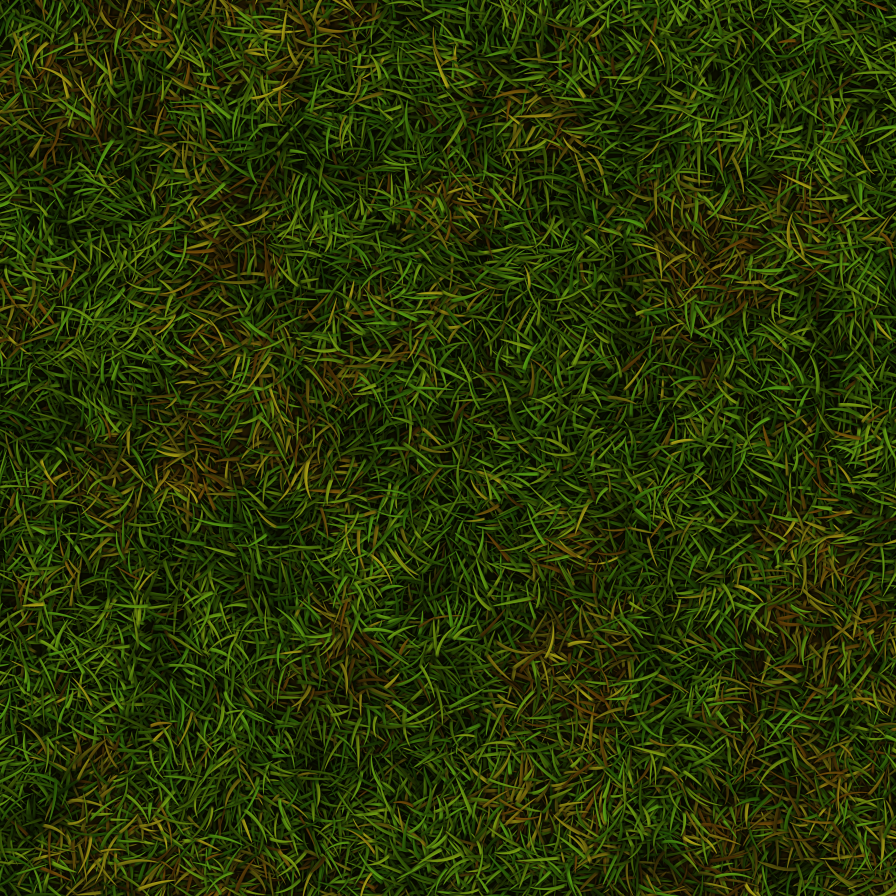
Reproduce this texture procedurally as a Shadertoy shader.

```glsl
// Dense lawn seen from above: layered green blades, dry straw patches and dark gaps.

const float LAYERS = 17.0;
const float CELL = 0.028;   // spacing of blades within one layer

const vec3 SOIL   = vec3(0.045, 0.055, 0.000);
const vec3 SHADE  = vec3(0.050, 0.075, 0.002);
const vec3 DEEP   = vec3(0.120, 0.190, 0.010);
const vec3 LEAF   = vec3(0.205, 0.325, 0.020);
const vec3 BRIGHT = vec3(0.420, 0.560, 0.065);
const vec3 STRAW  = vec3(0.530, 0.510, 0.065);
const vec3 RUST   = vec3(0.360, 0.240, 0.025);

vec4 hash4(vec2 p) {
    vec4 q = fract(p.xyxy * vec4(0.1031, 0.1030, 0.0973, 0.1099));
    q += dot(q, q.wzxy + 33.33);
    return fract((q.xxyz + q.yzzw) * q.zywx);
}

float noise(vec2 p) {
    vec2 i = floor(p), f = fract(p);
    f = f * f * (3.0 - 2.0 * f);
    float low = mix(hash4(i).x, hash4(i + vec2(1, 0)).x, f.x);
    float high = mix(hash4(i + vec2(0, 1)).x, hash4(i + vec2(1, 1)).x, f.x);
    return mix(low, high, f.y);
}

// Green ramp from deep shade to sunlit leaf
vec3 grassColour(float tone) {
    vec3 c = mix(SHADE, DEEP, smoothstep(0.0, 0.35, tone));
    c = mix(c, LEAF, smoothstep(0.3, 0.65, tone));
    return mix(c, BRIGHT, smoothstep(0.6, 1.05, tone));
}

// How withered the lawn is around a point, 0 to 1
float dryness(vec2 p) {
    float patches = 0.6 * noise(p * 8.0 + 31.0) + 0.4 * noise(p * 24.0 + 57.0);
    return smoothstep(0.45, 0.8, patches);
}

// Paints one blade and its contact shadow over the colour below
vec3 paintBlade(vec3 below, vec2 p, vec2 centre, vec2 id, float depth, float pixel) {
    vec4 shape = hash4(id + 17.3);
    vec2 d = p - centre;
    float halfLength = CELL * mix(0.4, 0.95, shape.x);
    if (dot(d, d) > halfLength * halfLength * 1.1) return below;

    // Tufts share a direction, each blade strays from it
    float angle = 10.0 * noise(centre * 9.0 + 5.0) + 2.4 * (shape.y - 0.5);
    vec2 along = vec2(cos(angle), sin(angle));
    float x = dot(d, along) / halfLength;
    if (abs(x) > 1.0) return below;
    float bend = (shape.z - 0.5) * 0.5 * halfLength;
    float y = dot(d, vec2(-along.y, along.x)) - bend * (0.5 - x * x);

    // Tapered outline
    float t = 0.5 + 0.5 * x;
    float width = mix(0.0012, 0.0022, shape.w);
    float taper = width * (1.0 - 0.85 * t * t);
    float ends = smoothstep(0.0, 0.12, t) * smoothstep(1.0, 0.88, t);
    float cover = ends * smoothstep(0.7 * pixel, -0.7 * pixel, abs(y) - taper);
    float shadow = ends * smoothstep(3.2 * width, 0.0, abs(y));
    below *= 1.0 - 0.42 * shadow;
    if (cover <= 0.0) return below;

    // Tone rises with height, toward the tip and on the lit tufts
    vec4 tint = hash4(id + 71.9);
    float tone = mix(0.15, 0.82, depth) + 0.65 * (tint.x - 0.5);
    tone += 0.45 * (noise(centre * 26.0) - 0.5) + 0.3 * (t - 0.5);
    vec3 colour = grassColour(tone);
    colour *= mix(vec3(0.72, 1.0, 1.0), vec3(1.12, 1.0, 0.9), tint.y);

    // Some blades are withered, mostly inside dry patches
    if (tint.z < 0.07 + 0.55 * dryness(centre)) {
        vec3 withered = mix(RUST, STRAW, smoothstep(0.1, 0.7, tint.w));
        colour = withered * clamp(0.15 + 0.95 * tone, 0.15, 1.15);
    }
    colour *= 1.0 + 0.18 * clamp(y / width, -1.0, 1.0);
    return mix(below, colour, cover);
}

// One sheet of scattered blades, one per jittered cell
vec3 paintLayer(vec3 below, vec2 p, float layer, float pixel) {
    vec2 offset = hash4(vec2(layer, 3.7)).xy * CELL;
    vec2 home = floor((p + offset) / CELL);
    for (int j = -1; j <= 1; j++) {
        for (int i = -1; i <= 1; i++) {
            vec2 cell = home + vec2(i, j);
            vec2 id = cell + layer * vec2(61.7, 37.1);
            vec2 centre = (cell + hash4(id).xy) * CELL - offset;
            below = paintBlade(below, p, centre, id, layer / LAYERS, pixel);
        }
    }
    return below;
}

void mainImage(out vec4 fragColor, in vec2 fragCoord) {
    vec2 p = fragCoord / iResolution.y;
    float pixel = 1.0 / iResolution.y;

    // Ground, then blades from the lowest layer up
    vec3 colour = mix(SOIL, 0.5 * RUST, 0.6 * dryness(p));
    for (float layer = 1.0; layer <= LAYERS; layer++) {
        colour = paintLayer(colour, p, layer, pixel);
    }
    fragColor = vec4(colour, 1.0);
}
```
